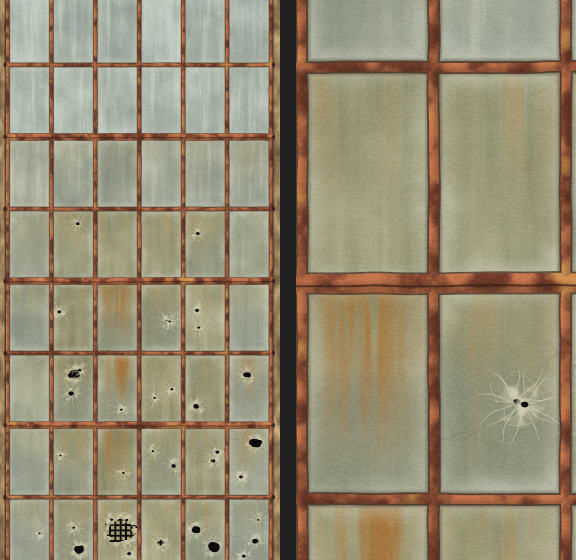
Left, the full canvas; right, a detail of the centre.
This texture is drawn by a Shadertoy shader. Its source:

```glsl
// A weathered factory window: six columns and eight rows of grimy panes in
// rusted steel bars between strips of stone. Panes get hashed tints, streaks
// and stains; the lower ones are cracked and holed by hashed impacts.

float hash(vec2 p) {
    return fract(sin(dot(p, vec2(127.1, 311.7))) * 43758.5453);
}

float noise(vec2 p) {
    vec2 i = floor(p), f = fract(p);
    f = f * f * (3.0 - 2.0 * f);
    return mix(mix(hash(i), hash(i + vec2(1, 0)), f.x),
               mix(hash(i + vec2(0, 1)), hash(i + vec2(1, 1)), f.x), f.y);
}

float fbm(vec2 p) {
    float sum = 0.0, amp = 0.53;
    for (int i = 0; i < 4; i++) {
        sum += amp * noise(p);
        p = p * 2.03 + 7.1;
        amp *= 0.5;
    }
    return sum;
}

// Coverage of a shape from its signed distance
float fill(float d, float px) {
    return clamp(0.5 - d / px, 0.0, 1.0);
}

vec3 glass(vec2 p, vec2 id, vec2 f, vec2 q, vec2 size) {
    float tint = hash(id + 3.7);
    float streak = fbm(vec2(p.x * 75.0, p.y * 5.0 + tint * 9.0));
    float cloud = fbm(p * 13.0 + tint * 20.0);
    float upper = smoothstep(3.5, 6.2, id.y);
    float side = smoothstep(1.0, 3.0, abs(id.x - 2.5));
    vec3 col = mix(vec3(0.61, 0.60, 0.47), vec3(0.69, 0.73, 0.69), max(upper, side * 0.55));
    col += (tint - 0.5) * 0.09 + (streak - 0.5) * 0.13 + (cloud - 0.5) * 0.15;

    // Cool, darker film hanging in some panes
    float film = smoothstep(0.35, 0.6, hash(id + 8.2)) * smoothstep(0.95, 0.55, f.y + 0.3 * cloud);
    col = mix(col, vec3(0.53, 0.57, 0.53), film * (0.45 - 0.2 * upper));

    // Ochre grime from the top and rust running down
    float middle = (1.0 - upper) * (1.0 - 0.7 * side);
    col = mix(col, vec3(0.60, 0.50, 0.31), middle * f.y * smoothstep(0.35, 0.75, streak) * 0.6);
    float run = exp(-pow((f.x - 0.3 - 0.4 * tint) * 4.0, 2.0)) * smoothstep(0.05, 0.8, f.y);
    float stained = step(0.72, hash(id + 5.1)) * middle;
    col = mix(col, vec3(0.64, 0.43, 0.20), stained * run * smoothstep(0.2, 0.7, streak) * 0.85);

    // Pale frost on the borders, then a dark line of dirt by the bars
    vec2 border = size * 0.5 - abs(q);
    float edge = min(border.x, border.y);
    float frost = 1.0 - smoothstep(0.0, 0.035, edge - 0.02 * (cloud - 0.5));
    frost = max(frost, upper * smoothstep(0.55, 0.8, streak));
    col = mix(col, vec3(0.80, 0.81, 0.75), frost * (0.25 + 0.4 * cloud));
    return mix(vec3(0.38, 0.35, 0.28), col, smoothstep(0.003, 0.013, edge));
}

vec3 impacts(vec3 col, vec2 id, vec2 q, vec2 size, float px) {
    float chance = step(0.5, id.x) * (1.0 - smoothstep(0.5, 5.5, id.y));
    for (int k = 0; k < 3; k++) {
        vec2 seed = id * 3.1 + float(k) * 17.3;
        bool broken = k == 0 && id == vec2(2, 0);
        if (!broken && hash(seed) > chance * 0.65) continue;
        vec2 center = broken ? vec2(0.012, 0.01)
            : (vec2(hash(seed + 1.3), hash(seed + 2.9)) - 0.5) * size * 0.65;
        vec2 d = q - center;
        float r = length(d), turn = atan(d.y, d.x) / 6.28318;

        // Radial cracks of uneven length, joined by partial rings
        float t = turn * 9.0 + 0.7 * noise(vec2(r * 35.0, seed.x));
        float spoke = mod(floor(t), 9.0);
        float reach = 0.03 + 0.10 * hash(seed + spoke);
        float ray = fill(abs(fract(t) - 0.5) * 0.7 * r - 0.0006, px);
        float ring = r / 0.027 + 0.8 * noise(d * 40.0);
        float arc = fill(abs(fract(ring) - 0.5) * 0.027 - 0.0005, px);
        arc *= step(0.6, hash(seed + vec2(spoke, floor(ring))));
        float crack = max(ray, arc * 0.7) * (1.0 - smoothstep(0.4, 1.0, r / reach));
        col = mix(col, mix(vec3(0.83, 0.81, 0.70), vec3(0.42, 0.38, 0.28), smoothstep(0.03, 0.08, r)), crack * 0.65);

        // Chipped white rim around the hole
        float radius = broken ? 0.046 : 0.003 + 0.015 * pow(hash(seed + 4.4), 2.0);
        float rough = noise(d * 110.0 + seed);
        float chip = 1.0 - smoothstep(0.0, 0.022, r - radius - 0.02 * (rough - 0.5));
        col = mix(col, vec3(0.84, 0.82, 0.71), chip * rough * 0.85);

        // Dark opening, with wire mesh behind the broken bottom panes
        vec2 wire = abs(fract(d / 0.019) - 0.5) * 0.019;
        float mesh = fill(0.0035 - (0.0095 - max(wire.x, wire.y)), px);
        vec3 inside = vec3(0.05, 0.045, 0.04);
        if (id.y < 0.5 && abs(id.x - 2.5) < 1.0) inside = mix(inside, vec3(0.72, 0.68, 0.50), mesh * 0.9);
        float hole = length(d * vec2(0.85, 1.1)) - radius * (0.65 + 0.6 * noise(d * 75.0 + seed));
        col = mix(col, inside, fill(hole, px));
    }
    return col;
}

void mainImage(out vec4 fragColor, in vec2 fragCoord) {
    vec2 p = fragCoord / iResolution.xy * vec2(1, 2);
    float px = 2.0 / iResolution.y;
    vec2 size = vec2(0.1568, 0.2573);
    vec2 g = (p - vec2(0.027, -0.033)) / size;
    vec2 id = floor(g), f = fract(g), q = (f - 0.5) * size;
    vec3 col = impacts(glass(p, id, f, q, size), id, q, size, px);

    // Stone strips, shaded toward the frame
    float outside = max(-g.x, g.x - 6.0) * size.x;
    vec3 stone = mix(vec3(0.36, 0.27, 0.19), vec3(0.79, 0.67, 0.49), fbm(p * vec2(45, 22)) * 1.2);
    stone *= mix(0.4, 1.0, smoothstep(0.003, 0.016, outside));
    col = mix(col, stone, fill(-outside, px));

    // Bars: every second crossbar is a thick double one
    vec2 line = floor(g + 0.5);
    vec2 off = (g - line) * size + 0.002 * (noise(p * 28.0) - 0.5);
    float thick = 1.0 - mod(line.y, 2.0);
    float across = max(abs(off.y) - mix(0.0055, 0.0115, thick), outside - 0.008);
    float upright = max(abs(off.x) - 0.0055, outside - 0.006);
    float bar = min(across, upright);
    float wear = fbm(p * 38.0 + 4.0);
    vec3 rust = mix(vec3(0.38, 0.20, 0.14), vec3(0.67, 0.40, 0.26), smoothstep(0.25, 0.7, wear));
    rust = mix(rust, vec3(0.74, 0.53, 0.29), smoothstep(0.58, 0.8, fbm(p * 21.0 + 31.0)) * 0.8);
    rust *= 0.92 + 0.25 * smoothstep(-0.006, 0.006, across < upright ? off.y : -off.x);
    float seam = thick * fill(abs(off.y + 0.003) - 0.0012, px) * step(across, 0.0);
    rust = mix(rust, vec3(0.22, 0.13, 0.10), seam * 0.75);
    col = mix(col, vec3(0.27, 0.18, 0.14), fill(bar - 0.002, px) * 0.75);
    col = mix(col, rust, fill(bar, px));

    // Dark anchors where crossbars meet the stone
    float anchor = length(vec2(outside - 0.009, off.y) * vec2(1.0, 0.7)) - 0.006;
    col = mix(col, vec3(0.15, 0.11, 0.09), fill(anchor, px) * 0.8);

    col += (hash(floor(p * 384.0)) - 0.5) * 0.035;
    fragColor = vec4(clamp(col, 0.0, 1.0), 1.0);
}
```
